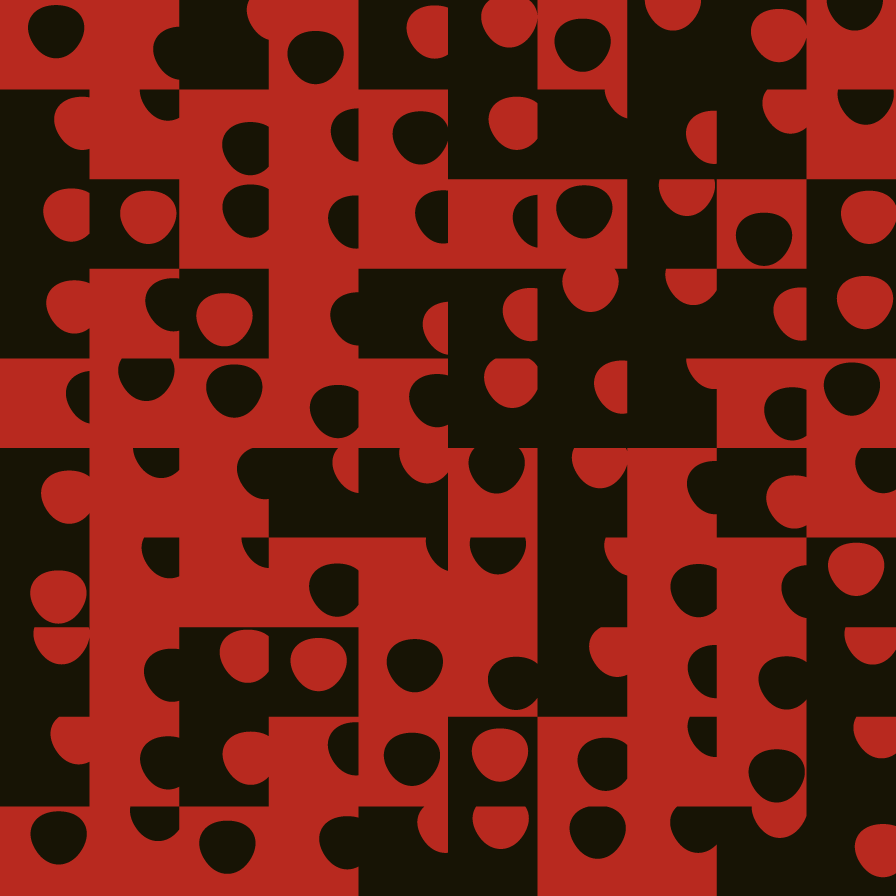
Write a WebGL 1 fragment shader that draws this pattern.

```glsl
precision highp float;

// A square grid of flat two-colour cells. Each cell picks one colour at random
// and carries a rounded blob of the other, shifted towards the upper right and
// cut off by the cell border. Supersampling smooths blobs and borders alike.

uniform vec2 u_resolution;

const vec3 RED = vec3(0.72, 0.16, 0.12);
const vec3 DARK = vec3(0.09, 0.08, 0.02);

const float CELLS = 10.0;                   // repeats across and down
const float RED_SHARE = 0.57;               // part of the cells with a red ground
const vec2 CENTRE_MIN = vec2(0.50, 0.32);   // range of blob centres, in cells
const vec2 CENTRE_MAX = vec2(1.07, 0.98);
const vec2 BLOB_RADII = vec2(0.312, 0.297); // in cells
const float BLOB_WOBBLE = 0.04;             // strength of the three soft bulges
const int SAMPLES = 4;                      // per pixel side

// Three independent random values per cell.
vec3 hash3(vec2 cell) {
  vec3 h = fract(cell.xyx * vec3(0.1031, 0.1030, 0.0973) + 0.317);
  h += dot(h, h.yxz + 33.33);
  return fract((h.xxy + h.yzz) * h.zyx);
}

// Negative inside a rounded, slightly three-cornered blob.
float blob(vec2 p) {
  vec2 q = p / BLOB_RADII;
  float angle = atan(q.y, q.x);
  return length(q) - 1.0 - BLOB_WOBBLE * sin(3.0 * angle);
}

vec3 pattern(vec2 uv) {
  vec2 grid = uv * CELLS;
  vec2 cell = floor(grid);
  vec3 rnd = hash3(cell + 1.0);

  vec2 centre = mix(CENTRE_MIN, CENTRE_MAX, rnd.xy);
  float inside = 1.0 - step(0.0, blob(fract(grid) - centre));
  float redGround = step(rnd.z, RED_SHARE);

  // The blob inverts the ground colour.
  return mix(DARK, RED, abs(redGround - inside));
}

void main() {
  vec3 sum = vec3(0.0);
  for (int j = 0; j < SAMPLES; j++) {
    for (int i = 0; i < SAMPLES; i++) {
      vec2 offset = (vec2(float(i), float(j)) + 0.5) / float(SAMPLES) - 0.5;
      sum += pattern((gl_FragCoord.xy + offset) / u_resolution);
    }
  }
  gl_FragColor = vec4(sum / float(SAMPLES * SAMPLES), 1.0);
}
```
